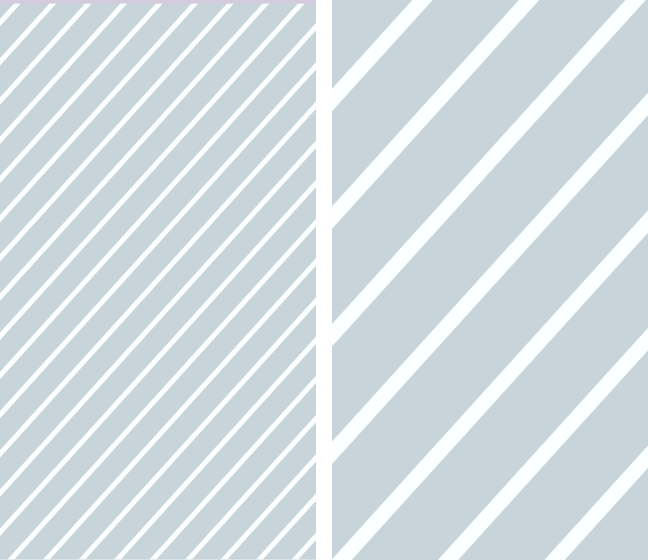
Left: the whole. Right: its middle third, enlarged.
Reproduce this pattern procedurally as a WebGL 2 fragment shader.

```glsl
#version 300 es
precision highp float;
// Thin white diagonal stripes on pale blue-grey, with a lilac band along the top edge.

uniform vec2 u_resolution;
out vec4 fragColor;

// Lengths are fractions of the canvas height
const float STRIPE_PERIOD = 0.06341;  // horizontal spacing of stripe centres
const float STRIPE_WIDTH  = 0.0121;   // horizontal width of a stripe
const float STRIPE_SLOPE  = 1.104;    // rise over run
const float STRIPE_OFFSET = 0.0186;   // first stripe centre on the bottom edge
const float BAND_HEIGHT   = 0.0065;   // lilac band at the top
const float RIM_HEIGHT    = 0.0013;   // pale rim at the bottom

const vec3 GROUND_COLOR = vec3(0.78, 0.83, 0.85);
const vec3 STRIPE_COLOR = vec3(0.99, 1.00, 1.00);
const vec3 BAND_COLOR   = vec3(0.83, 0.80, 0.87);
const vec3 RIM_COLOR    = vec3(0.88, 0.91, 0.92);

// Soft coverage of a shape from its signed distance, one pixel wide
float coverage(float signedDistance, float pixel) {
  return clamp(0.5 - signedDistance / pixel, 0.0, 1.0);
}

// Signed distance to the nearest diagonal stripe
float stripeDistance(vec2 p) {
  float along = (p.x - p.y / STRIPE_SLOPE - STRIPE_OFFSET) / STRIPE_PERIOD;
  float fromCentre = abs(fract(along + 0.5) - 0.5) * STRIPE_PERIOD;
  float toNormal = STRIPE_SLOPE / length(vec2(1.0, STRIPE_SLOPE));
  return (fromCentre - 0.5 * STRIPE_WIDTH) * toNormal;
}

void main() {
  float pixel = 1.0 / u_resolution.y;
  vec2 p = gl_FragCoord.xy * pixel;

  // Stripes over the ground
  vec3 color = mix(GROUND_COLOR, STRIPE_COLOR, coverage(stripeDistance(p), pixel));

  // Edge trims
  color = mix(color, RIM_COLOR, coverage(p.y - RIM_HEIGHT, pixel));
  color = mix(color, BAND_COLOR, coverage(1.0 - BAND_HEIGHT - p.y, pixel));

  fragColor = vec4(color, 1.0);
}
```
